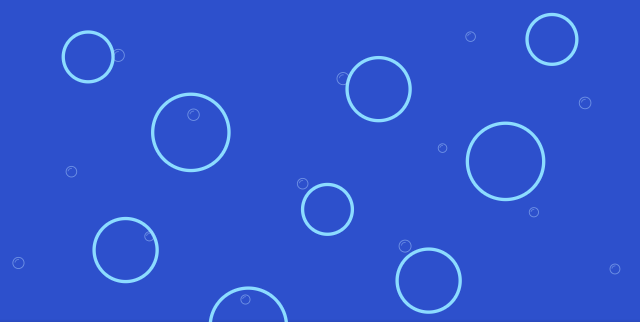
This background is drawn by a WebGL 2 fragment shader. Its source:

```glsl
#version 300 es
precision highp float;
// Flat blue water with bold pale rings and faint little bubbles.
// Both sets are spread by a golden-ratio sequence with hashed jitter,
// and each circle is stroked with an exact-width antialiased line.

#define WATER_COLOR vec3(0.176, 0.312, 0.800)
#define RING_COLOR vec3(0.550, 0.862, 1.000)
#define BUBBLE_COLOR vec3(0.700, 0.840, 1.000)
#define RING_COUNT 9
#define RING_STROKE 0.0103
#define RING_MIN_RADIUS 0.0773
#define RING_RADIUS_STEP 0.0206
#define BUBBLE_COUNT 14
#define BUBBLE_STROKE 0.0027
#define BUBBLE_OPACITY 0.50

uniform vec2 u_resolution;
out vec4 fragColor;

const float GOLDEN = 0.381966;

// Two pseudo-random values in 0..1
vec2 hash2(float n) {
    vec3 p = fract(vec3(n) * vec3(0.1031, 0.1030, 0.0973));
    p += dot(p, p.yzx + 33.33);
    return fract((p.xx + p.yz) * p.zy);
}

// Pixel coverage of a line, exact even when thinner than a pixel
float stroke(float signedDist, float width, float pixel) {
    vec2 edges = (signedDist + vec2(0.5, -0.5) * width) / pixel;
    vec2 filled = clamp(edges + 0.5, 0.0, 1.0);
    return filled.x - filled.y;
}

// Bold rings in three sizes, spaced so that none touch
float bigRings(vec2 p, float aspect, float pixel) {
    float cover = 0.0;
    for (int i = 0; i < RING_COUNT; i++) {
        float k = float(i);
        vec2 jitter = hash2(k + 17.0) - 0.5;
        vec2 center = vec2((0.12 + 0.095 * k + 0.068 * jitter.x) * aspect,
                           fract(0.86 + k * GOLDEN) * 0.97 - 0.02 + 0.02 * jitter.y);
        int size = (i + 2 * (i / 3)) % 3;
        float radius = RING_MIN_RADIUS + RING_RADIUS_STEP * float(size);
        cover = max(cover, stroke(length(p - center) - radius, RING_STROKE, pixel));
    }
    return cover;
}

// Thin bubbles with a short glint inside the upper left rim
float smallBubbles(vec2 p, float aspect, float pixel) {
    float cover = 0.0;
    for (int i = 0; i < BUBBLE_COUNT; i++) {
        float k = float(i);
        vec2 jitter = hash2(k + 53.0) - 0.5;
        vec2 center = vec2((k + 0.5 + 0.8 * jitter.x) / float(BUBBLE_COUNT) * aspect,
                           0.06 + 0.82 * fract(0.15 + k * GOLDEN) + 0.08 * jitter.y);
        float radius = mix(0.012, 0.019, hash2(k + 91.0).x);
        vec2 offset = p - center;
        float dist = length(offset);
        float rim = stroke(dist - radius, BUBBLE_STROKE, pixel);

        float facing = dot(offset, vec2(-0.6, 0.8)) / max(dist, 1e-5);
        float glint = stroke(dist - 0.62 * radius, BUBBLE_STROKE, pixel);
        glint *= smoothstep(0.55, 0.85, facing);
        cover = max(cover, max(rim, 0.8 * glint));
    }
    return cover;
}

void main() {
    float pixel = 1.0 / u_resolution.y;
    float aspect = u_resolution.x * pixel;
    vec2 p = gl_FragCoord.xy * pixel;

    // Water, a touch darker along the very bottom
    vec3 color = WATER_COLOR * mix(0.93, 1.0, smoothstep(0.0, 0.010, p.y));

    color = mix(color, RING_COLOR, bigRings(p, aspect, pixel));
    color = mix(color, BUBBLE_COLOR, BUBBLE_OPACITY * smallBubbles(p, aspect, pixel));
    fragColor = vec4(color, 1.0);
}
```
